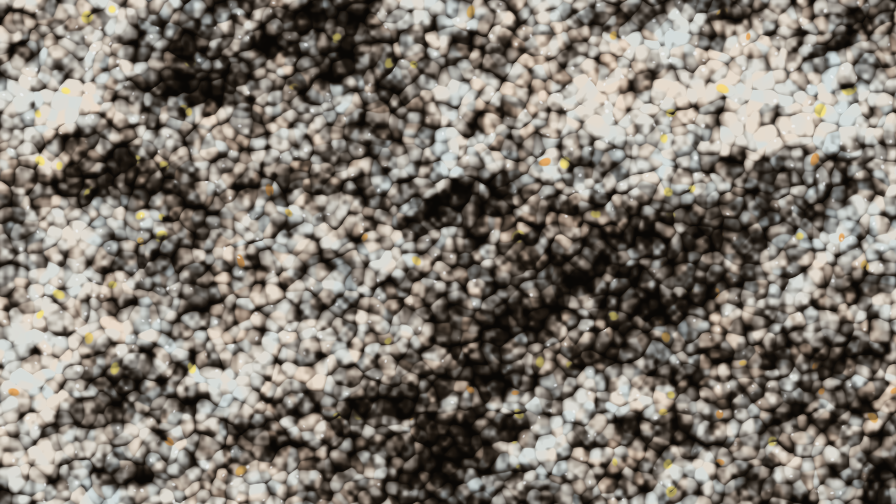
Write a Shadertoy shader that draws this texture.

```glsl
const float CLUMP_FREQ = 4.6;    // all frequencies are per canvas height
const float LUMP_FREQ = 21.0;
const float GRAIN_FREQ = 44.0;
const float GRIT_FREQ = 92.0;
const float FLECK_FREQ = 20.0;
const float GLINT_FREQ = 62.0;
const float CLUMP_GAIN = 4.4;
const float LUMP_GAIN = 2.0;
const float GRIT_GAIN = 1.6;
const float CONTRAST = 1.75;
const float FLECK_SHARE = 0.10;
const float GLINT_SHARE = 0.10;
const float GRAIN_SHARPNESS = 14.0;
const float CREVICE_TILT = 0.3;
const vec2 CREVICE_SQUASH = vec2(0.8, 1.45);
const vec2 LIGHT_DIR = vec2(-0.35, 0.94);

const vec3 YELLOW = vec3(0.90, 0.83, 0.45);
const vec3 ORANGE = vec3(0.84, 0.60, 0.32);
const vec3 GLINT = vec3(0.95, 0.96, 0.97);
const vec3 WARM_TINT = vec3(0.07, -0.005, -0.055);
const vec3 TONES[6] = vec3[6](
    vec3(0.11, 0.085, 0.06), vec3(0.27, 0.24, 0.21), vec3(0.42, 0.39, 0.36),
    vec3(0.58, 0.55, 0.52), vec3(0.72, 0.70, 0.66), vec3(0.87, 0.86, 0.83));
const float STOPS[6] = float[6](0.06, 0.185, 0.35, 0.54, 0.745, 0.925);

vec3 hash3(vec2 p) {
    vec3 q = fract(p.xyx * vec3(0.1031, 0.1030, 0.0973));
    q += dot(q, q.yxz + 33.33);
    return fract((q.xxy + q.yzz) * q.zyx);
}

float noise(vec2 p) {
    vec2 i = floor(p), f = fract(p);
    f = f * f * (3.0 - 2.0 * f);
    float low = mix(hash3(i).x, hash3(i + vec2(1, 0)).x, f.x);
    float high = mix(hash3(i + vec2(0, 1)).x, hash3(i + vec2(1, 1)).x, f.x);
    return mix(low, high, f.y);
}

mat2 rotation(float a) {
    return mat2(cos(a), -sin(a), sin(a), cos(a));
}

// Soft cellular grains: x = shading, y = warm or cool tint
vec2 grains(vec2 p) {
    vec2 cell = floor(p);
    vec2 offset = vec2(0.0), traits = vec2(0.0);
    float total = 1e-5;
    for (int y = -1; y <= 1; y++)
    for (int x = -1; x <= 1; x++) {
        vec2 id = cell + vec2(x, y);
        vec3 rnd = hash3(id);
        vec2 d = p - id - rnd.xy;
        float w = exp(-GRAIN_SHARPNESS * dot(d, d));
        total += w;
        offset += w * d;
        traits += w * vec2(rnd.z, hash3(id + 71.0).x);
    }
    float dome = 0.17 + log(total) / GRAIN_SHARPNESS;
    traits = traits / total - 0.5;
    float facing = dot(offset / total, LIGHT_DIR);
    return vec2(2.7 * dome + 0.9 * facing + 1.1 * traits.x, traits.y);
}

// Sparse dots, one at most per cell: x = coverage, y = random value
vec2 dots(vec2 p, float share, float radius, float softness) {
    vec2 id = floor(p);
    vec3 rnd = hash3(id + 19.0);
    vec3 form = hash3(id + 143.0);
    vec2 d = fract(p) - mix(vec2(0.32), vec2(0.68), rnd.xy);
    d = rotation(form.x * 6.283) * d * vec2(1.0, 1.0 + 0.6 * form.y);
    float r = radius * mix(0.55, 1.0, form.z);
    float cover = 1.0 - smoothstep(r - softness, r + softness, length(d));
    return vec2(cover * step(rnd.z, share), form.y);
}

vec3 toneRamp(float t) {
    vec3 col = TONES[0] * mix(0.3, 1.0, smoothstep(0.0, STOPS[0], t));
    for (int i = 1; i < 6; i++) {
        float k = (t - STOPS[i - 1]) / (STOPS[i] - STOPS[i - 1]);
        col = mix(col, TONES[i], clamp(k, 0.0, 1.0));
    }
    return col;
}

void mainImage(out vec4 fragColor, in vec2 fragCoord) {
    vec2 p = fragCoord / iResolution.y + 3.0;
    vec2 warp = vec2(noise(p * 30.0), noise(p * 30.0 + 57.0)) - 0.5;
    vec2 rough = p + 0.016 * warp;

    // Large clumps parted by tilted crevices
    vec2 q = rotation(CREVICE_TILT) * (p + 0.035 * warp) * CREVICE_SQUASH;
    float clump = 0.55 * noise(q * CLUMP_FREQ) + 0.45 * noise(q * CLUMP_FREQ * 2.3 + 9.0);

    // Lit relief of lumps, grains and grit
    vec2 lump = rough * LUMP_FREQ;
    float relief = noise(lump) - noise(lump + 0.6 * LIGHT_DIR);
    vec2 grain = grains(rough * GRAIN_FREQ);
    float grit = noise(p * GRIT_FREQ) - 0.5;
    float height = CLUMP_GAIN * (clump - 0.5) + LUMP_GAIN * relief + grain.x + GRIT_GAIN * grit;
    float light = 1.0 / (1.0 + exp(-CONTRAST * height));

    vec3 col = toneRamp(light);
    float hue = grain.y + 0.6 * (noise(p * 9.0 + 31.0) - 0.5);
    col += WARM_TINT * hue * smoothstep(0.0, 0.5, light);

    // Yellow and orange flecks, dimmed in shade
    vec2 fleck = dots((p + 0.008 * warp) * FLECK_FREQ, FLECK_SHARE, 0.25, 0.06);
    vec3 fleckCol = mix(YELLOW, ORANGE, smoothstep(0.45, 0.8, fleck.y));
    col = mix(col, fleckCol * (0.5 + 0.6 * light), 0.9 * fleck.x * smoothstep(0.05, 0.3, light));

    // Moist glints
    float glint = dots(p * GLINT_FREQ, GLINT_SHARE, 0.24, 0.14).x;
    col = mix(col, GLINT, 0.7 * glint * smoothstep(0.2, 0.6, light));

    fragColor = vec4(clamp(col, 0.0, 1.0), 1.0);
}
```
